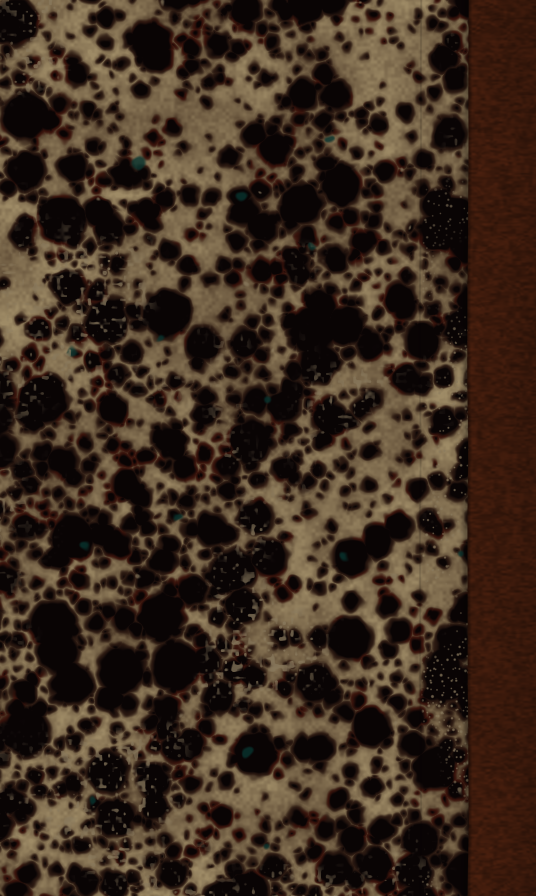
Give the GLSL for this texture, as a WebGL 1 fragment shader.

```glsl
precision highp float;
// Old book cover: pale paper under dark sprinkled ink, with a brown leather spine.
// Three sizes of scattered, wobbly discs merge into one distance field, which is
// shaded from paper through a maroon rim to black; wear and teal drops lie on top.

uniform vec2 u_resolution;

#define SPINE_X 0.873       // spine edge, share of the width
#define JOINT_WIDTH 0.053   // worn strip beside the spine
#define BIG_DENSITY 0.68
#define MID_DENSITY 0.74
#define SMALL_DENSITY 0.55
#define WOBBLE 0.0055       // raggedness of the blots
#define RIM 0.0034          // softness of the blot rim
#define WEAR 0.75           // strength of the pale scuffs
#define GRAIN 0.55          // contrast of the leather

const vec3 INK = vec3(0.035, 0.014, 0.016);
const vec3 MAROON = vec3(0.165, 0.095, 0.065);
const vec3 PAPER_DIRTY = vec3(0.32, 0.245, 0.17);
const vec3 PAPER_CLEAN = vec3(0.62, 0.545, 0.40);
const vec3 SCUFF = vec3(0.54, 0.48, 0.37);
const vec3 TEAL = vec3(0.03, 0.20, 0.18);
const vec3 LEATHER = vec3(0.225, 0.096, 0.043);

vec3 hash3(vec2 p) {
  vec3 q = fract(p.xyx * vec3(0.1031, 0.1030, 0.0973));
  q += dot(q, q.yxz + 33.33);
  return fract((q.xxy + q.yzz) * q.zyx);
}

float noise(vec2 p) {
  vec2 i = floor(p), f = fract(p);
  f = f * f * (3.0 - 2.0 * f);
  float low = mix(hash3(i).x, hash3(i + vec2(1.0, 0.0)).x, f.x);
  float high = mix(hash3(i + vec2(0.0, 1.0)).x, hash3(i + vec2(1.0)).x, f.x);
  return mix(low, high, f.y);
}

float fbm(vec2 p) {
  float sum = 0.0, amp = 0.5;
  for (int i = 0; i < 4; i++) {
    sum += amp * noise(p);
    p = mat2(1.6, 1.2, -1.2, 1.6) * p + 17.3;
    amp *= 0.5;
  }
  return sum / 0.9375;
}

// Signed distance to randomly placed discs, one candidate per grid cell.
float blots(vec2 p, float cell, float rMin, float rMax, float density, float seed) {
  vec2 home = floor(p / cell);
  float d = 1.0;
  for (int y = -1; y <= 1; y++) {
    for (int x = -1; x <= 1; x++) {
      vec2 id = home + vec2(float(x), float(y));
      vec3 rnd = hash3(id + seed);
      vec3 pick = hash3(id + seed + 71.0);
      vec2 center = (id + rnd.xy) * cell;
      float cluster = 0.35 + 1.3 * noise(center * 9.0 + 40.0);
      float radius = mix(rMin, rMax, rnd.z * rnd.z);
      if (pick.x < density * cluster) d = min(d, length(p - center) - radius);
    }
  }
  return d;
}

vec3 board(vec2 p, float toSpine) {
  // Ink blots
  vec2 wobble = vec2(noise(p * 110.0), noise(p * 110.0 + 53.0)) - 0.5;
  vec2 q = p + WOBBLE * wobble;
  float d = blots(q, 0.050, 0.014, 0.029, BIG_DENSITY, 11.0);
  d = min(d, blots(q, 0.026, 0.006, 0.0125, MID_DENSITY, 137.0));
  d = min(d, blots(q, 0.014, 0.0022, 0.0056, SMALL_DENSITY, 291.0));

  // Stained paper, cleaner away from the ink
  float clean = 0.30 + 1.1 * (fbm(p * 14.0) - 0.5) + 0.38 * smoothstep(0.0, 0.008, d);
  clean += 0.30 * (noise(p * 260.0) - 0.5);
  vec3 color = mix(PAPER_DIRTY, PAPER_CLEAN, clamp(clean, 0.0, 1.0));
  vec3 rim = MAROON + vec3(0.06, -0.02, -0.02) * smoothstep(0.6, 0.8, noise(p * 45.0));
  color = mix(color, rim, smoothstep(RIM, -0.2 * RIM, d));
  color = mix(color, INK, smoothstep(0.0, -1.2 * RIM, d));

  // Teal drops
  float drop = blots(q, 0.11, 0.003, 0.007, 0.30, 503.0);
  color = mix(color, TEAL, 0.8 * smoothstep(0.002, -0.002, drop));

  // Scuffed patches, flakes and the dotted joint
  float patchy = smoothstep(0.50, 0.72, fbm(p * 7.0 + 90.0));
  float specks = smoothstep(0.60, 0.82, noise(p * 230.0 + 7.0) * 0.7 + noise(p * 95.0) * 0.3);
  float flake = smoothstep(0.0015, -0.0015, blots(q, 0.055, 0.0015, 0.0045, 0.12, 619.0));
  float joint = smoothstep(JOINT_WIDTH, JOINT_WIDTH - 0.004, toSpine);
  float dots = smoothstep(0.0012, -0.0008, blots(p, 0.0065, 0.0005, 0.0014, 0.65, 811.0));
  dots *= joint * smoothstep(0.35, 0.65, noise(p * 13.0 + 5.0));
  float worn = max(max(patchy * specks, 0.9 * flake), dots);
  color = mix(color, SCUFF, WEAR * worn);
  float crease = smoothstep(0.002, 0.0, abs(toSpine - JOINT_WIDTH));
  color *= 1.0 - 0.15 * crease;
  return color * mix(0.72, 1.0, smoothstep(0.0, 0.010, toSpine));
}

vec3 spine(vec2 p, float inset) {
  vec2 bend = vec2(noise(p * 70.0), noise(p * 70.0 + 29.0)) * 0.006;
  float pores = noise((p + bend) * vec2(210.0, 330.0));
  float ridges = noise((p - bend) * vec2(120.0, 400.0) + 61.0);
  float tone = 1.0 + GRAIN * (0.6 * pores + 0.4 * ridges - 0.5);
  tone *= 0.88 + 0.24 * fbm(p * 6.0);
  tone *= mix(0.65, 1.0, smoothstep(0.0, 0.005, inset));
  return LEATHER * tone * (1.06 - 1.8 * inset);
}

void main() {
  vec2 p = gl_FragCoord.xy / u_resolution.y;
  float toSpine = SPINE_X * u_resolution.x / u_resolution.y - p.x;
  toSpine += 0.002 * (noise(vec2(p.y * 12.0, 3.0)) - 0.5);
  float edge = 0.75 / u_resolution.y;
  vec3 color = mix(spine(p, max(-toSpine, 0.0)), board(p, max(toSpine, 0.0)),
                   smoothstep(-edge, edge, toSpine));
  gl_FragColor = vec4(color, 1.0);
}
```
